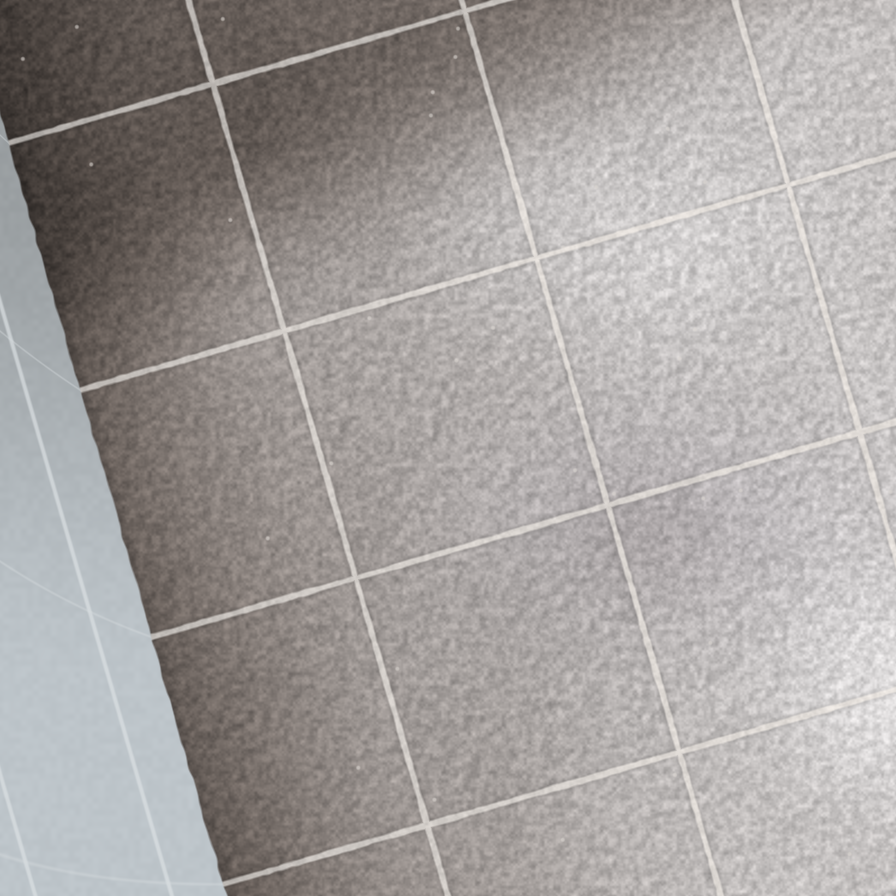
This pattern is drawn by a three.js fragment shader. Its source:

```glsl
// Tilted square floor tiles with pale grout, soft side light and a grey wall strip at the left.
#define TILE_SIZE vec2(0.2928, 0.2871)
#define GRID_ANCHOR vec2(0.6784, 0.4362)
#define GRID_TILT 0.2817
#define GROUT_HALF 0.0032
#define SOFT 0.0016
#define WALL_EDGE -1.81
#define GRAIN_SCALE 210.0
#define GRAIN_DEPTH 0.24
#define GROUT_COLOR vec3(0.90, 0.88, 0.86)
#define WALL_TOP vec3(0.60, 0.62, 0.63)
#define WALL_BOTTOM vec3(0.74, 0.77, 0.79)

varying vec2 vUv;

float hash(vec2 p) {
  vec3 q = fract(p.xyx * vec3(0.1031, 0.1030, 0.0973));
  q += dot(q, q.yzx + 33.33);
  return fract((q.x + q.y) * q.z);
}

float noise(vec2 p) {
  vec2 i = floor(p), f = fract(p);
  f = f * f * (3.0 - 2.0 * f);
  return mix(mix(hash(i), hash(i + vec2(1.0, 0.0)), f.x),
             mix(hash(i + vec2(0.0, 1.0)), hash(i + 1.0), f.x), f.y);
}

// Coverage of a line, given the distance to its middle
float stroke(float d, float halfWidth) {
  return 1.0 - smoothstep(halfWidth - SOFT, halfWidth + SOFT, abs(d));
}

float blob(vec2 p, vec2 center, vec2 radius) {
  vec2 d = (p - center) / radius;
  return exp(-dot(d, d));
}

// Distance to the nearest whole number
float toInteger(float x) {
  return abs(fract(x + 0.5) - 0.5);
}

// Light grows away from the wall, under a diagonal shadow at the top
float floorLight(vec2 p, float fromWall) {
  float light = 0.39 + 0.39 * (1.0 - exp(-1.1 * fromWall));
  float shade = smoothstep(0.04, 0.32, p.y - 0.6 - 0.5 * (p.x - 0.35));
  light *= 1.0 - 0.38 * shade;
  light += 0.07 * blob(p, vec2(0.77, 0.73), vec2(0.20, 0.13));
  light += 0.11 * blob(p, vec2(1.00, 0.25), vec2(0.15, 0.12));
  light -= 0.05 * blob(p, vec2(0.74, 0.40), vec2(0.12, 0.09));
  return light + 0.04 * (noise(p * 7.0) - 0.5);
}

// Sparse pale chips, one candidate per cell
float specks(vec2 p) {
  vec2 cell = floor(p * 26.0);
  vec2 spot = vec2(hash(cell + 7.0), hash(cell + 19.0)) * 0.7 + 0.15;
  float d = length(fract(p * 26.0) - spot) / 26.0;
  return step(0.94, hash(cell + 41.0)) * (1.0 - smoothstep(0.0008, 0.0034, d));
}

vec3 floorColor(vec2 p, vec2 grid) {
  float light = floorLight(p, max(grid.x - WALL_EDGE, 0.0));
  vec2 g = p * GRAIN_SCALE;
  float grain = 0.65 * noise(g) + 0.35 * noise(g * 1.9 + 31.0) - 0.5;
  float relief = noise(g * 0.55) - noise(g * 0.55 + vec2(0.5, -0.5));
  float tone = light + 0.02 * (hash(floor(grid) + 50.0) - 0.5);
  tone += (grain + 0.45 * relief) * GRAIN_DEPTH * (0.35 + 0.6 * light);

  // Grout joints, uneven in width, with a faint dark rim
  vec2 joint = vec2(toInteger(grid.x), toInteger(grid.y)) * TILE_SIZE;
  float d = min(joint.x, joint.y) + 0.0012 * (noise(p * 120.0) - 0.5);
  float width = GROUT_HALF * (0.8 + 0.4 * noise(p * 24.0 + 9.0));
  tone *= 1.0 - 0.10 * (1.0 - smoothstep(0.003, 0.009, d));
  tone *= 1.0 - 0.12 * (1.0 - smoothstep(0.0, 0.05, grid.x - WALL_EDGE));

  // Shadows are warm, lit parts almost neutral
  vec3 tint = mix(vec3(1.0, 0.90, 0.84), vec3(1.0, 0.99, 0.99),
                  smoothstep(0.22, 0.88, light));
  tint.b += 0.02 * blob(p, vec2(0.74, 0.42), vec2(0.20, 0.12));
  vec3 color = mix(tone * tint, vec3(0.87, 0.85, 0.83), 0.6 * specks(p));
  vec3 grout = GROUT_COLOR * (0.72 + 0.36 * light + 0.12 * grain);
  return mix(color, grout, 0.92 * stroke(d, width));
}

vec3 wallColor(vec2 p, vec2 grid) {
  float offset = grid.x - WALL_EDGE;
  vec3 color = mix(WALL_BOTTOM, WALL_TOP, smoothstep(0.2, 0.85, p.y));
  color += 0.025 * (noise(p * 150.0) - 0.5);

  // Seams along the wall, then slanting cross joints
  float seam = toInteger(2.0 * grid.x + 0.02) * 0.5 * TILE_SIZE.x;
  float slant = grid.y + (0.74 + 0.45 * grid.y) * offset;
  float crossing = toInteger(slant) * TILE_SIZE.y;
  color = mix(color, vec3(0.86, 0.88, 0.89), 0.7 * stroke(seam, 0.0022));
  return mix(color, vec3(0.84, 0.86, 0.87), 0.4 * stroke(crossing, 0.0014));
}

void main() {
  float c = cos(GRID_TILT), s = sin(GRID_TILT);
  vec2 offset = vUv - GRID_ANCHOR;
  vec2 grid = vec2(c * offset.x + s * offset.y, c * offset.y - s * offset.x) / TILE_SIZE;
  float edge = (grid.x - WALL_EDGE) * TILE_SIZE.x + 0.003 * (noise(vUv * 70.0) - 0.5);
  float onFloor = smoothstep(-SOFT, SOFT, edge);
  gl_FragColor = vec4(mix(wallColor(vUv, grid), floorColor(vUv, grid), onFloor), 1.0);
}
```
